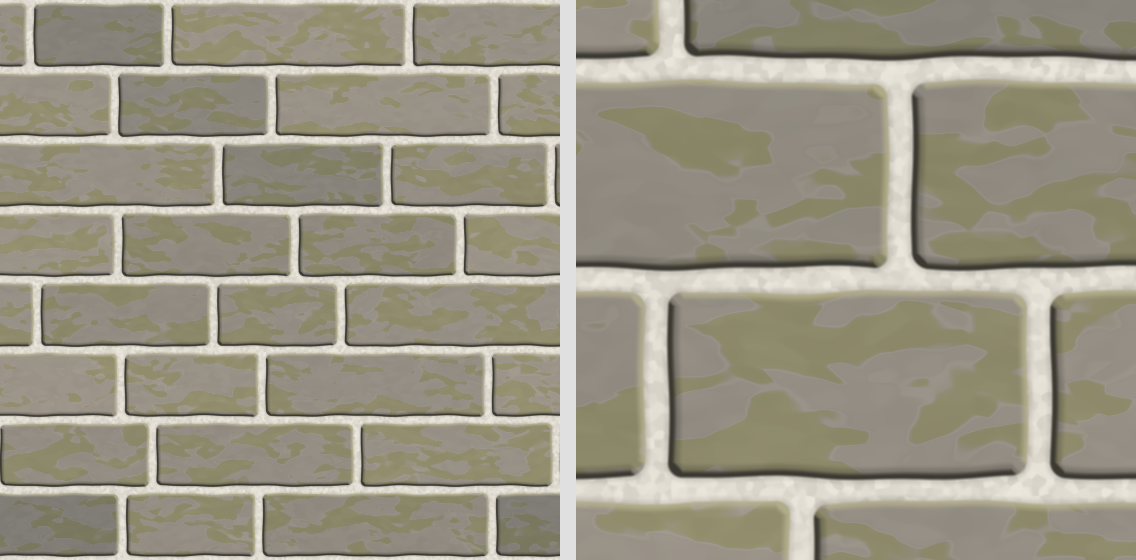
Left, the full canvas; right, a detail of the centre.
A WebGL 1 fragment shader for this texture:

```glsl
precision highp float;
// Weathered olive-grey brick wall with pale grainy mortar, tiling at the canvas edge.
// Jittered running bond; each brick is a rounded box with a lit top/right bevel and
// a dark bottom/left one. Streaked patches come from smoothed cellular noise.

uniform vec2 u_resolution;

#define ROWS 8.0
#define COLUMNS 3.0
#define JOINT_WIDTH 0.0142
#define JOINT_JITTER 0.23
#define BEVEL 0.0090
#define WOBBLE 0.0011
#define STREAK_CELLS vec2(19.0, 54.0)
#define GRAIN_CELLS vec2(210.0)
#define STONE_GREY vec3(0.592, 0.562, 0.520)
#define STONE_OLIVE vec3(0.570, 0.550, 0.425)
#define MORTAR vec3(0.880, 0.862, 0.820)
#define SHADOW vec3(0.220, 0.212, 0.185)

const float TAU = 6.28318;

vec2 hash2(vec2 p) {
  vec3 q = fract(p.xyx * vec3(0.1031, 0.1030, 0.0973));
  q += dot(q, q.yzx + 33.33);
  return fract((q.xx + q.yz) * q.zy);
}

// Cellular noise with blended cell values, wrapping after 'period' cells
float smoothCells(vec2 p, vec2 period) {
  vec2 cell = floor(p);
  vec2 local = p - cell;
  float total = 0.0;
  float weights = 0.0;
  for (int j = -1; j <= 1; j++) {
    for (int i = -1; i <= 1; i++) {
      vec2 offset = vec2(float(i), float(j));
      vec2 id = mod(cell + offset, period);
      vec2 delta = offset + hash2(id) - local;
      float weight = exp(-7.0 * dot(delta, delta));
      total += weight * hash2(id + 71.0).x;
      weights += weight;
    }
  }
  return total / weights;
}

// Position of a vertical joint, in column units
float jointAt(float index, float row) {
  float jitter = hash2(vec2(mod(index, COLUMNS) + 5.0, mod(row, ROWS) + 11.0)).x;
  float bond = 0.5 * (1.0 - mod(row, 2.0));
  return index + bond + JOINT_JITTER * (2.0 * jitter - 1.0);
}

vec3 stone(vec2 p, vec2 brickId) {
  // Bend the streaks, then split them into two tones with a faint rim
  vec2 bent = p + 0.005 * vec2(sin(TAU * (17.0 * p.y + 3.0 * p.x)),
                               sin(TAU * (7.0 * p.x + 4.0 * p.y)));
  float coarse = smoothCells(bent * STREAK_CELLS, STREAK_CELLS);
  vec2 fineCells = STREAK_CELLS * vec2(3.0, 2.0);
  float fine = smoothCells(bent * fineCells, fineCells);
  float field = mix(coarse, fine, 0.36);
  vec3 color = mix(STONE_OLIVE, STONE_GREY, smoothstep(0.41, 0.49, field));
  color += 0.022 * (1.0 - smoothstep(0.0, 0.045, abs(field - 0.49)));
  color += 0.025 * (fine - 0.5);

  // Some bricks are darker and cooler
  float tone = sqrt(hash2(brickId + 23.0).y);
  return color * mix(vec3(0.80, 0.83, 0.85), vec3(1.03), tone);
}

void main() {
  vec2 p = gl_FragCoord.xy / u_resolution.y;
  float pixel = 1.0 / u_resolution.y;

  // Find the brick that holds this point
  float row = floor(p.y * ROWS);
  float u = p.x * COLUMNS;
  float index = floor(u - 0.5 * (1.0 - mod(row, 2.0)));
  if (u < jointAt(index, row)) index -= 1.0;
  else if (u >= jointAt(index + 1.0, row)) index += 1.0;
  float left = jointAt(index, row);
  float right = jointAt(index + 1.0, row);
  vec2 brickId = vec2(mod(index, COLUMNS), mod(row, ROWS));

  // Rounded box with slightly uneven edges
  vec2 q = vec2((u - 0.5 * (left + right)) / COLUMNS, p.y - (row + 0.5) / ROWS);
  vec2 halfSize = 0.5 * (vec2((right - left) / COLUMNS, 1.0 / ROWS) - JOINT_WIDTH);
  vec2 phase = TAU * hash2(brickId + 41.0);
  q += WOBBLE * vec2(0.6 * sin(q.y * 70.0 + phase.x),
                     sin(q.x * 38.0 + q.y * 25.0 + phase.y)
                     + 0.5 * sin(q.x * 91.0 - q.y * 40.0 + phase.x));
  vec2 corner = abs(q) - halfSize + BEVEL;
  float dist = length(max(corner, 0.0)) + min(max(corner.x, corner.y), 0.0) - BEVEL;

  // Bevel slope, lit from the upper right
  vec2 slope = max(corner, 0.0) / BEVEL * sign(q);
  float light = slope.x + slope.y;
  vec3 brick = stone(p, brickId);
  brick = mix(brick, vec3(0.73, 0.71, 0.57), 0.75 * smoothstep(0.35, 0.95, light));
  brick *= 1.0 - 0.16 * smoothstep(0.0, 0.5, -light);
  brick = mix(brick, SHADOW, 0.95 * smoothstep(0.42, 0.82, -light));

  // Grainy mortar, dimmer where it meets the brick
  float grain = smoothCells(p * GRAIN_CELLS, GRAIN_CELLS) - 0.5;
  vec3 mortar = MORTAR * mix(0.90, 1.0, smoothstep(0.0, 0.0045, dist));
  mortar += 0.09 * grain;

  float softness = max(0.75 * pixel, 0.0012);
  float cover = 1.0 - smoothstep(-softness, softness, dist);
  gl_FragColor = vec4(mix(mortar, brick, cover), 1.0);
}
```
